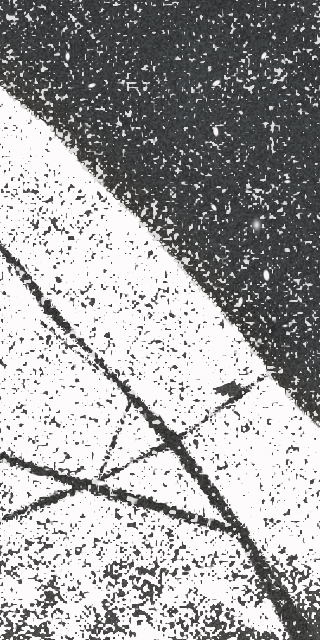
Give the GLSL for this texture, as a WebGL 2 fragment shader.

```glsl
#version 300 es
precision highp float;
// Cracked, worn white road paint beside dark speckled asphalt.
// A polyline splits the two surfaces, tapered segments carve the cracks,
// and thresholded value noise scatters the flakes, pits and grit.
uniform vec2 u_resolution;
out vec4 fragColor;

const vec3 PAINT = vec3(0.995, 0.985, 0.988);
const vec3 TAR = vec3(0.235, 0.245, 0.252);
const vec3 SOIL = vec3(0.26, 0.24, 0.215);

// Paint border as (x, y); cracks as (x, y, half width)
const vec2 BORDER[8] = vec2[8](
  vec2(0.0, 1.727), vec2(0.156, 1.596), vec2(0.273, 1.466), vec2(0.43, 1.318),
  vec2(0.625, 1.10), vec2(0.82, 0.875), vec2(0.84, 0.825), vec2(1.0, 0.66));
const vec3 MAIN_CRACK[8] = vec3[8](
  vec3(-0.02, 1.25, 0.012), vec3(0.052, 1.172, 0.012), vec3(0.156, 1.031, 0.014),
  vec3(0.313, 0.867, 0.006), vec3(0.417, 0.755, 0.012), vec3(0.542, 0.62, 0.02),
  vec3(0.755, 0.333, 0.016), vec3(0.964, -0.02, 0.038));
const vec3 CROSS_CRACK[8] = vec3[8](
  vec3(0.833, 0.828, 0.004), vec3(0.742, 0.763, 0.007), vec3(0.573, 0.64, 0.006),
  vec3(0.542, 0.62, 0.012), vec3(0.39, 0.542, 0.003), vec3(0.273, 0.482, 0.01),
  vec3(0.156, 0.4375, 0.014), vec3(-0.02, 0.365, 0.006));

float hash(vec2 p) {
  vec3 q = fract(vec3(p.xyx) * 0.1031);
  q += dot(q, q.yzx + 33.33);
  return fract((q.x + q.y) * q.z);
}

float noise(vec2 p) {
  vec2 i = floor(p), f = fract(p);
  f = f * f * (3.0 - 2.0 * f);
  return mix(mix(hash(i), hash(i + vec2(1, 0)), f.x),
             mix(hash(i + vec2(0, 1)), hash(i + vec2(1, 1)), f.x), f.y);
}

float fbm(vec2 p) {
  return 0.55 * noise(p) + 0.3 * noise(p * 2.1 + 17.0) + 0.15 * noise(p * 4.3 + 41.0);
}

// Distance to a segment whose half width changes along its length
float taper(vec2 p, vec3 a, vec3 b) {
  vec2 ab = b.xy - a.xy;
  float t = clamp(dot(p - a.xy, ab) / dot(ab, ab), 0.0, 1.0);
  return length(p - a.xy - ab * t) - mix(a.z, b.z, t);
}

float polyline(vec2 p, vec3 path[8]) {
  float d = 9.0;
  for (int i = 0; i < 7; i++) d = min(d, taper(p, path[i], path[i + 1]));
  return d;
}

float borderHeight(float x) {
  float y = BORDER[0].y;
  for (int i = 0; i < 7; i++) {
    vec2 a = BORDER[i], b = BORDER[i + 1];
    y = mix(y, mix(a.y, b.y, (x - a.x) / (b.x - a.x)), step(a.x, x));
  }
  return y;
}

// One rotated stone chip in some of the cells
float chips(vec2 p, float cells, float share) {
  vec2 id = floor(p * cells), f = fract(p * cells) - 0.5;
  f -= 0.4 * (vec2(hash(id + 5.0), hash(id + 9.0)) - 0.5);
  float a = 6.283 * hash(id + 13.0), size = mix(0.08, 0.22, hash(id + 21.0));
  f = mat2(cos(a), sin(a), -sin(a), cos(a)) * f;
  float d = length(f * vec2(1.0, 1.9)) - size;
  return smoothstep(0.06, -0.06, d) * step(hash(id + 31.0), share);
}

float bump(vec2 p, vec2 center, vec2 radius) {
  vec2 q = (p - center) / radius;
  return exp(-dot(q, q));
}

void main() {
  vec2 p = gl_FragCoord.xy / u_resolution.x;
  float grit = 0.68 * noise(p * 135.0) + 0.32 * noise(p * 62.0 + 7.0);
  float patches = fbm(p * 13.0 + 3.0);
  float grain = noise(p * 210.0 + 50.0);
  float side = (p.y - borderHeight(p.x)) * 0.7;

  // Asphalt: pale grit, thicker along the border, and larger chips
  float nearBorder = exp(-max(side, 0.0) / 0.07);
  float level = 0.715 - 0.15 * nearBorder - 0.1 * (patches - 0.5);
  float speck = smoothstep(level - 0.04, level + 0.09, grit);
  speck = max(speck * 0.88, chips(p, 34.0, 0.22) * 0.85);
  speck = max(speck, chips(p + 0.37, 13.0, 0.1));
  speck = max(speck, 0.9 * bump(p, vec2(0.802, 1.297), vec2(0.011, 0.015)));
  vec3 ground = mix(TAR, SOIL, nearBorder * 0.8);
  ground *= 0.62 + 0.5 * grain + 0.2 * fbm(p * 5.0);
  vec3 asphalt = mix(ground, PAINT * 0.97, speck);

  // Paint: pits gather in patches and towards the bottom
  float bottom = smoothstep(0.48, 0.02, p.y);
  float clean = smoothstep(-0.1, 0.0, side);
  float wear = 0.055 * bump(p, vec2(0.08, 1.38), vec2(0.2, 0.16))
             + 0.03 * bump(p, vec2(0.35, 1.02), vec2(0.3, 0.2))
             + 0.16 * bottom + 0.55 * (patches - 0.5) * (0.5 + bottom) - 0.06 * clean;
  float pitLevel = 0.735 - wear;
  float pits = smoothstep(pitLevel - 0.04, pitLevel + 0.06, grit);
  float blot = bump(p, vec2(0.716, 0.784), vec2(0.06, 0.027));
  pits = max(pits, smoothstep(0.5, 0.62, blot + 0.7 * (grit - 0.5)));

  // Cracks with crumbling sides
  float crack = min(polyline(p, MAIN_CRACK), polyline(p, CROSS_CRACK));
  crack = min(crack, taper(p, vec3(-0.02, 0.58, 0.012), vec3(0.273, 0.482, 0.017)));
  crack = min(crack, taper(p, vec3(0.273, 0.482, 0.017), vec3(0.73, 0.341, 0.014)));
  crack = min(crack, taper(p, vec3(0.411, 0.75, 0.002), vec3(0.307, 0.503, 0.003)));
  crack = min(crack, taper(p, vec3(0.13, 0.99, 0.002), vec3(0.39, 0.78, 0.002)));
  crack += 0.024 * (grit - 0.5) + 0.012 * (patches - 0.5);
  float gap = smoothstep(0.003, -0.003, crack);
  gap *= 1.0 - 0.85 * smoothstep(0.7, 0.8, noise(p * 75.0 + 19.0));
  vec3 hollow = mix(TAR, SOIL, 0.35) * (0.65 + 0.6 * grain);
  vec3 paint = mix(PAINT, hollow, max(pits * 0.92, gap));

  float cover = smoothstep(-0.004, 0.004, side + 0.035 * (grit - 0.5) + 0.015 * (patches - 0.5));
  fragColor = vec4(mix(paint, asphalt, cover), 1.0);
}
```
